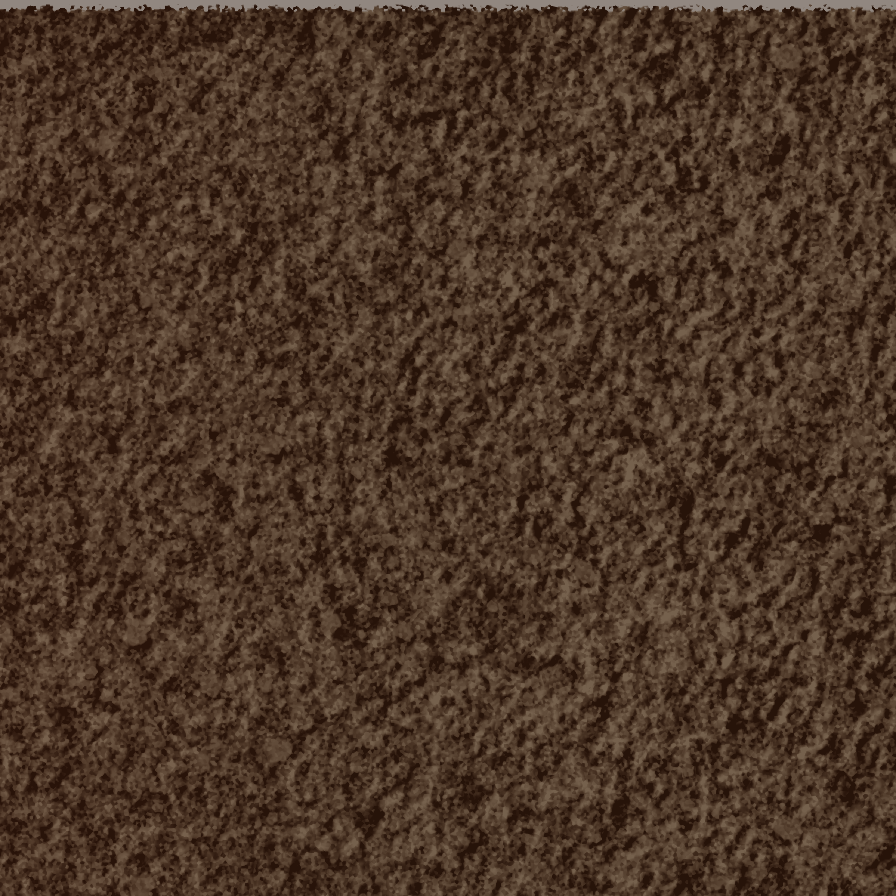
A WebGL 2 fragment shader for this texture:

```glsl
#version 300 es
precision highp float;

uniform vec2 u_resolution;
out vec4 fragColor;

const vec3 PIT = vec3(0.15, 0.073, 0.035);
const vec3 LOAM = vec3(0.30, 0.215, 0.152);
const vec3 DUST = vec3(0.445, 0.365, 0.288);
const vec3 RIM = vec3(0.57, 0.53, 0.50);
const vec2 TO_LIGHT = vec2(-0.88, 0.47);

vec3 hash3(vec2 cell, float seed) {
    vec3 p = fract(vec3(cell.xyx + seed) * vec3(0.1031, 0.1030, 0.0973));
    p += dot(p, p.yxz + 33.33);
    return fract((p.xxy + p.yzz) * p.zyx);
}

// Soft cellular noise: each scattered grain carries its own tone.
float grains(vec2 p, float sharpness, float seed) {
    vec2 cell = floor(p);
    vec2 local = p - cell;
    float sum = 0.0;
    float total = 0.0;
    for (int y = -1; y <= 1; y++) {
        for (int x = -1; x <= 1; x++) {
            vec2 offset = vec2(x, y);
            vec3 h = hash3(cell + offset, seed);
            vec2 d = offset + h.xy - local;
            float weight = exp(-sharpness * dot(d, d));
            sum += weight * h.z;
            total += weight;
        }
    }
    return sum / total - 0.5;
}

// Stretch grains along a steep diagonal.
vec2 lean(vec2 p) {
    return vec2(p.x - 0.16 * p.y, 0.8 * p.y);
}

// Height minus the height a small step toward the light.
float relief(vec2 p, float stepSize, float seed) {
    float here = grains(lean(p), 7.0, seed);
    float ahead = grains(lean(p + TO_LIGHT * stepSize), 7.0, seed);
    return here - ahead;
}

// x: stone coverage, y: shadow on the side away from the light.
vec2 pebble(vec2 p, float density, float seed) {
    vec2 cell = floor(p);
    vec3 place = hash3(cell, seed);
    vec3 form = hash3(cell, seed + 41.0);
    vec2 d = p - cell - mix(vec2(0.34), vec2(0.66), place.xy);
    float angle = atan(d.y, d.x);
    float radius = mix(0.10, 0.24, form.x * form.x);
    float wobble = 1.0 + 0.13 * sin(2.0 * angle + 6.3 * form.y)
                       + 0.08 * sin(5.0 * angle + 6.3 * form.z);
    float present = step(place.z, density);
    float edge = radius * wobble;
    float stone = 1.0 - smoothstep(edge - 0.03, edge + 0.02, length(d));
    vec2 shadowOffset = d + vec2(-0.5, 0.8) * radius * 0.45;
    float shade = 1.0 - smoothstep(edge - 0.04, edge + 0.05, length(shadowOffset));
    return present * vec2(stone, shade * (1.0 - stone));
}

// Broad light: dim left side and ends, gently rolling ground.
float groundLight(vec2 uv) {
    float roll = 0.03 * sin(7.0 * uv.x + 3.0 * uv.y) * sin(5.0 * uv.y - 4.0 * uv.x + 1.0);
    float side = 0.09 * smoothstep(0.0, 0.75, uv.x) - 0.06;
    float ends = 0.12 * smoothstep(0.86, 1.0, uv.y) + 0.07 * (1.0 - smoothstep(0.0, 0.12, uv.y));
    return roll + side - ends;
}

vec3 soilColor(float tone) {
    vec3 low = mix(PIT, LOAM, clamp(tone * 2.0, 0.0, 1.0));
    return mix(low, DUST, clamp(tone * 2.0 - 1.0, 0.0, 1.1));
}

void main() {
    vec2 uv = gl_FragCoord.xy / u_resolution;
    float coarse = mix(0.40, 0.80, smoothstep(0.1, 0.9, uv.x));

    // Layers of grain, from dust to clods
    float dust = grains(uv * 290.0, 8.0, 3.0);
    float grit = grains(lean(uv * 130.0), 8.0, 17.0);
    float clods = relief(uv * 88.0, 0.6, 29.0);
    float patches = grains(lean(uv * 34.0), 7.0, 53.0);

    float tone = 0.54 + groundLight(uv) + 0.74 * dust + 0.66 * grit
               + coarse * clods + 0.24 * patches;

    // Small dark hollows between the clods
    float hollow = grains(lean(uv * 66.0), 9.0, 83.0);
    tone -= coarse * 0.45 * smoothstep(0.12, 0.42, hollow);

    // Scattered stones and their shadows
    vec2 stones = pebble(uv * 14.0 + 0.3, 0.20, 71.0);
    vec2 chips = pebble(uv * 27.0 + 0.7, 0.12, 97.0);
    tone = mix(tone, 0.74 + 0.4 * dust + 0.15 * grit, 0.88 * stones.x);
    tone = mix(tone, 0.72 + 0.4 * dust, 0.75 * chips.x);
    tone -= 0.32 * stones.y + 0.2 * chips.y;

    // Highlights level off
    tone -= 0.2 * max(tone - 0.6, 0.0);
    vec3 color = soilColor(tone);
    color.r += 0.008 * (1.0 - smoothstep(0.0, 0.5, uv.x));

    // Pale strip with a ragged lower edge
    float border = 0.0095 + 0.009 * dust;
    float strip = 1.0 - smoothstep(border - 0.0015, border + 0.0015, 1.0 - uv.y);
    color = mix(color, RIM, strip);

    fragColor = vec4(color, 1.0);
}
```
